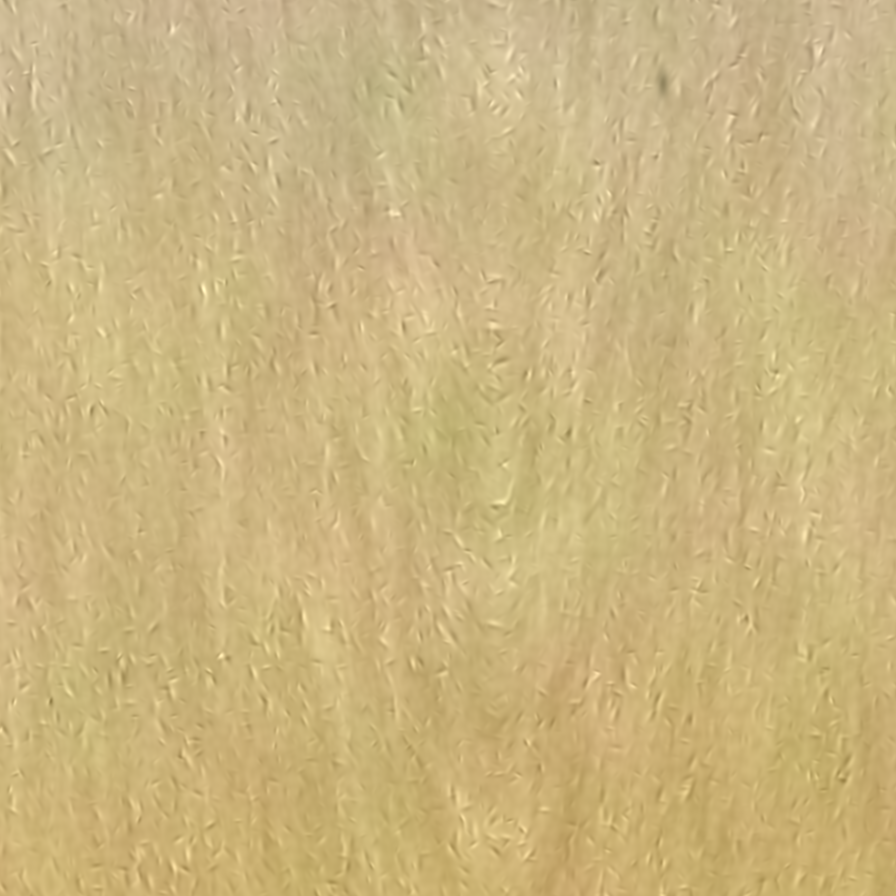
A three.js fragment shader for this texture:

```glsl
varying vec2 vUv;

const vec3 PALE_TOP = vec3(0.790, 0.718, 0.565);
const vec3 TAN_MIDDLE = vec3(0.803, 0.718, 0.510);
const vec3 GOLD_BOTTOM = vec3(0.790, 0.685, 0.435);
const vec3 GREEN_TINT = vec3(-0.018, 0.010, -0.020);
const vec3 PINK_TINT = vec3(0.010, -0.012, 0.010);
const vec3 FLECK_TINT = vec3(1.0, 1.0, 0.95);
const vec3 GRAIN_TINT = vec3(0.95, 1.0, 1.1);
const vec3 KNOT_DARK = vec3(0.40, 0.36, 0.22);
const float ARCH_CENTER = 0.555;

vec2 hash2(vec2 p) {
  vec3 q = fract(p.xyx * vec3(0.1031, 0.1030, 0.0973));
  q += dot(q, q.yzx + 33.33);
  return fract((q.xx + q.yz) * q.zy);
}

vec2 gradientAt(vec2 cell) {
  float angle = 6.2832 * hash2(cell + 57.0).x;
  return vec2(cos(angle), sin(angle));
}

float gradientNoise(vec2 p) {
  vec2 i = floor(p);
  vec2 f = p - i;
  vec2 u = f * f * f * (f * (f * 6.0 - 15.0) + 10.0);
  vec2 e = vec2(0.0, 1.0);
  float low = mix(dot(gradientAt(i), f),
                  dot(gradientAt(i + e.yx), f - e.yx), u.x);
  float high = mix(dot(gradientAt(i + e.xy), f - e.xy),
                   dot(gradientAt(i + 1.0), f - 1.0), u.x);
  return mix(low, high, u.y);
}

float fbm(vec2 p) {
  float sum = 0.0;
  float gain = 1.0;
  for (int i = 0; i < 3; i++) {
    sum += gain * gradientNoise(p);
    p = p * 2.03 + 17.3;
    gain *= 0.5;
  }
  return sum;
}

// Height of the nested arches above their tip, opening upward
float archRise(float x, float steepness) {
  float d = x - ARCH_CENTER;
  return steepness * sqrt(d * d + 0.0016);
}

// Direction running along the arches
float grainAngle(float x, float steepness) {
  float d = x - ARCH_CENTER;
  return atan(steepness * d / sqrt(d * d + 0.0016));
}

// One short pore: a dark stroke beside a bright one
float poreStroke(vec2 p, float angle, vec2 size) {
  float c = cos(angle);
  float s = sin(angle);
  vec2 q = vec2(c * p.x + s * p.y, c * p.y - s * p.x) / size;
  return exp(-dot(q, q)) * (1.9 * q.y + 0.25);
}

// Scattered pores, aligned to the grain with a random spread
float pores(vec2 p, float cells, vec2 size, float spread, float seed) {
  vec2 home = floor(p * cells);
  float sum = 0.0;
  for (int y = -1; y <= 1; y++) {
    for (int x = -1; x <= 1; x++) {
      vec2 cell = home + vec2(float(x), float(y));
      vec2 place = hash2(cell + seed);
      vec2 kind = hash2(cell + seed + 91.0);
      vec2 center = (cell + place) / cells;
      float angle = grainAngle(center.x, 4.5) + (kind.x - 0.5) * spread;
      float strength = kind.y * kind.y * sign(place.x - 0.4);
      sum += strength * poreStroke(p - center, angle, size * mix(0.7, 1.2, place.y));
    }
  }
  return sum;
}

vec3 boardColor(vec2 p) {
  float height = p.y + 0.16 * fbm(p * vec2(4.0, 2.5));
  vec3 color = mix(GOLD_BOTTOM, TAN_MIDDLE, smoothstep(-0.1, 0.5, height));
  color = mix(color, PALE_TOP, smoothstep(0.6, 1.0, height));
  color += GREEN_TINT * fbm(p * vec2(5.0, 4.0) + 8.0);
  color += PINK_TINT * fbm(p * vec2(4.0, 5.0) + 31.0);
  color += 0.035 * fbm(p * vec2(7.0, 4.0) + 63.0);
  vec2 heart = (p - vec2(0.53, 0.52)) / vec2(0.08, 0.12);
  return color + 0.9 * GREEN_TINT * exp(-dot(heart, heart));
}

void main() {
  vec2 p = vUv;
  vec2 bent = p + 0.010 * vec2(fbm(p * 6.0), fbm(p * 6.0 + 40.0));
  vec3 color = boardColor(p);

  // Long streaks and arched growth lines
  float streak = fbm(vec2(bent.x * 26.0, bent.y * 2.5));
  float arch = bent.y - archRise(bent.x, 4.5);
  float lines = fbm(vec2(arch * 9.0, bent.y * 7.0));
  float nearArch = exp(-pow((p.x - ARCH_CENTER) / 0.22, 2.0));
  color += GRAIN_TINT * (0.036 * streak + mix(0.035, 0.060, nearArch) * lines);

  // Pores gather along the grain in loose patches
  float gather = fbm(p * vec2(9.0, 6.0) + 5.0) + 0.5 * streak + 0.4 * lines;
  float patches = smoothstep(-0.4, 0.5, gather);
  float aligned = pores(p, 52.0, vec2(0.0085, 0.0036), 0.7, 3.0);
  float loose = pores(p, 60.0, vec2(0.0056, 0.0030), 3.2, 23.0);
  float fleck = aligned + 0.95 * loose;
  color += FLECK_TINT * fleck * mix(0.055, 0.155, patches);

  // Soft mottling, coarse and fine
  float mottle = 0.024 * gradientNoise(p * vec2(48.0, 30.0) + 12.0);
  mottle += 0.042 * gradientNoise(p * vec2(95.0, 75.0));
  color += mottle;

  // Small knot with a pale edge
  vec2 k = p - vec2(0.74, 0.907);
  vec2 core = k / vec2(0.006, 0.015);
  vec2 rim = (k - vec2(0.014, 0.008)) / vec2(0.014, 0.018);
  color += 0.045 * exp(-dot(rim, rim));
  color = mix(color, KNOT_DARK, 0.6 * exp(-dot(core, core)));

  gl_FragColor = vec4(clamp(color, 0.0, 1.0), 1.0);
}
```
